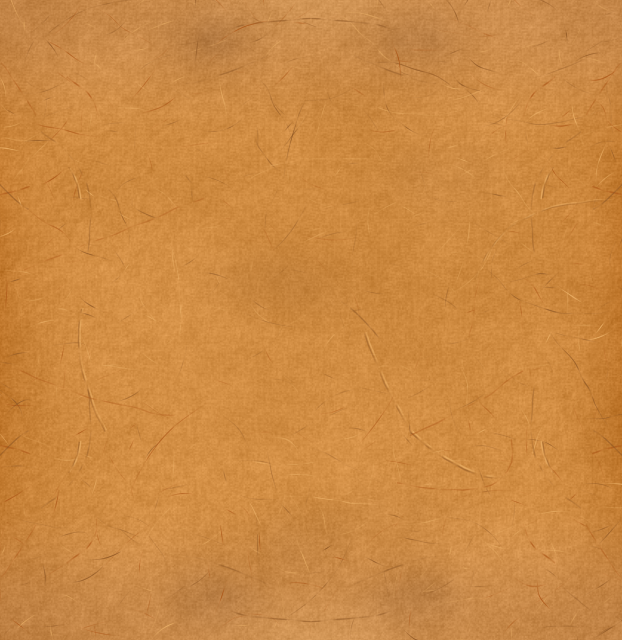
Give the GLSL for this texture, as a Shadertoy shader.

```glsl
// Aged ochre parchment: soft stains and fractal mottling under an embossed
// grain, with creases and thin fibres drawn as quadratic curves. Border
// marks are folded into four quadrants; small fibres are scattered by hash.

const vec3 PALE = vec3(.93, .70, .41);
const vec3 BROWN = vec3(.56, .34, .14);
const vec3 RUST = vec3(.68, .34, .09);

float hash(vec2 p) {
  return fract(sin(dot(p, vec2(127.1, 311.7))) * 43758.5453);
}

float noise(vec2 p) {
  vec2 i = floor(p), f = fract(p);
  f = f * f * (3. - 2. * f);
  return mix(mix(hash(i), hash(i + vec2(1, 0)), f.x),
             mix(hash(i + vec2(0, 1)), hash(i + 1.), f.x), f.y);
}

float fbm(vec2 p) {
  float sum = 0., amp = .5;
  for (int i = 0; i < 5; i++) {
    sum += amp * noise(p);
    p = mat2(1.6, 1.2, -1.2, 1.6) * p + 7.3;
    amp *= .5;
  }
  return sum;
}

float blob(vec2 p, vec2 center, vec2 radius) {
  vec2 d = (p - center) / radius;
  return exp(-dot(d, d));
}

float segmentDistance(vec2 p, vec2 a, vec2 b) {
  vec2 ab = b - a;
  return length(p - a - ab * clamp(dot(p - a, ab) / dot(ab, ab), 0., 1.));
}

float stroke(float d, float width) {
  return 1. - smoothstep(0., width + .5 / iResolution.y, d);
}

// Broken, slightly wobbling quadratic curve between two ends.
void fibre(inout vec3 col, vec2 p, vec4 ends, vec2 bend, vec3 tint, float strength) {
  float d = 1., broken = .1 + 1.1 * smoothstep(.2, .8, noise(p * 75.));
  p += .005 * vec2(noise(p * 28.), noise(p * 28. + 40.)) - .0025;
  vec2 last = ends.xy;
  for (int i = 1; i <= 10; i++) {
    float t = float(i) / 10.;
    vec2 next = mix(mix(ends.xy, bend, t), mix(bend, ends.zw, t), t);
    d = min(d, segmentDistance(p, last, next));
    last = next;
  }
  col = mix(col, tint, strength * broken * stroke(d, .0014));
}

// A raised fold: dark on its lower left, lit along the ridge.
void crease(inout vec3 col, vec2 p, vec4 ends, vec2 bend, float strength) {
  fibre(col, p + vec2(.0025, .002), ends, bend, BROWN, strength * .75);
  fibre(col, p, ends, bend, PALE, strength);
}

// One short bent fibre per grid cell: x is its coverage, y picks its tint.
vec2 scatter(vec2 p, float cells, float seed) {
  vec2 g = p * cells, result = vec2(0);
  for (int k = 0; k < 9; k++) {
    vec2 id = floor(g) + vec2(k % 3 - 1, k / 3 - 1), key = id + seed;
    vec2 q = g - id - vec2(hash(key), hash(key + 17.));
    float angle = 6.2832 * hash(key + 31.);
    vec2 dir = vec2(cos(angle), .75 * sin(angle));
    q += vec2(-dir.y, dir.x) * (hash(key + 5.) - .5) * dot(q, q);
    float reach = .25 + .55 * hash(key + 43.);
    float line = stroke(segmentDistance(q, -dir * reach, dir * reach) / cells, .0009);
    line *= hash(key + 59.) * smoothstep(reach, 0., length(q));
    if (line > result.x) result = vec2(line, hash(key + 71.));
  }
  return result;
}

void mainImage(out vec4 fragColor, in vec2 fragCoord) {
  vec2 uv = fragCoord / iResolution.xy;
  vec2 q = .5 - abs(uv - .5); // folded: zero at the border
  float outer = smoothstep(.5, .12, min(q.x, q.y));

  // Broad tone: golden middle, orange sides, dusty top and bottom
  vec3 col = vec3(.82, .553, .262);
  col -= vec3(.06, .08, .085) * exp(-q.x * 17.) * smoothstep(0., .35, q.y);
  col += vec3(-.025, -.005, .035) * smoothstep(.24, .02, q.y);
  col -= vec3(.03, .028, .02) * blob(q, vec2(0), vec2(.13, .16));
  col += vec3(.04, .05, .05) * blob(q, vec2(.5, 0), vec2(.13, .06));

  // Stains
  float stain = blob(q, vec2(.34, .065), vec2(.07, .05));
  stain += .8 * blob(uv, vec2(.5, .16), vec2(.07, .05));
  stain += .6 * blob(uv, vec2(.72, .73), vec2(.09, .06));
  stain += .5 * blob(uv, vec2(.46, .56), vec2(.12, .05));
  stain += .5 * blob(uv, vec2(.66, .21), vec2(.09, .05));
  col -= vec3(.07, .055, .03) * stain * (.3 + 1.3 * fbm(uv * 14.));

  // Mottling, embossed grain lit from the upper left, weave and speckle
  col += .08 * (fbm(uv * 7.) - .48) + .05 * (fbm(uv * 45.) - .48);
  vec2 lit = vec2(-.002, .002);
  col += (.05 + .06 * outer) * (fbm(uv * 80.) - fbm((uv + lit) * 80.));
  vec2 thread = vec2(90, 400);
  col += .025 * (noise(uv * thread) + noise(uv * thread.yx) - 1.);
  col += .055 * (noise(uv * 420.) - .5);

  // Scattered fibres, broken up and denser away from the middle
  float density = .28 + .3 * outer;
  density *= .25 + 1.2 * smoothstep(.25, .75, noise(uv * 70.));
  for (float i = 0.; i < 4.; i++) {
    vec2 s = scatter(uv + .006 * noise(uv * 30.), 6. + 5. * i, 13. * i);
    col = mix(col, s.y < .4 ? PALE : s.y < .75 ? BROWN : RUST, s.x * density);
  }

  // Border marks, repeated in each quadrant
  fibre(col, q, vec4(.158, .18, .107, .12), vec2(.15, .15), RUST, .6);
  fibre(col, q, vec4(0, .1, .055, .18), vec2(.03, .13), RUST, .4);
  fibre(col, q, vec4(0, .305, .047, .29), vec2(.02, .3), RUST, .6);
  fibre(col, q, vec4(0, .29, .045, .325), vec2(.02, .31), BROWN, .5);
  fibre(col, q, vec4(.067, .205, .14, .4), vec2(.17, .27), BROWN, .35);
  fibre(col, q, vec4(.375, .045, .5, .03), vec2(.43, .03), BROWN, .5);
  fibre(col, q, vec4(.3, .13, .43, .085), vec2(.37, .12), BROWN, .45);
  crease(col, q, vec4(.129, .31, .113, .264), vec2(.125, .28), .6);

  // Long folds and fibres of the open sheet
  crease(col, uv, vec4(.59, .48, .665, .325), vec2(.615, .4), .55);
  crease(col, uv, vec4(.665, .325, .815, .255), vec2(.73, .26), .6);
  crease(col, uv, vec4(.764, .557, .985, .687), vec2(.8, .69), .4);
  crease(col, uv, vec4(.134, .518, .17, .33), vec2(.115, .44), .5);
  fibre(col, uv, vec4(.55, .53, .62, .46), vec2(.59, .5), BROWN, .45);
  fibre(col, uv, vec4(.04, .58, .33, .69), vec2(.2, .64), RUST, .35);
  fibre(col, uv, vec4(.01, .43, .28, .35), vec2(.14, .37), RUST, .35);
  fibre(col, uv, vec4(.66, .32, .84, .42), vec2(.76, .36), RUST, .4);
  fibre(col, uv, vec4(.64, .245, .82, .31), vec2(.85, .21), RUST, .4);
  fragColor = vec4(clamp(col, 0., 1.), 1);
}
```
